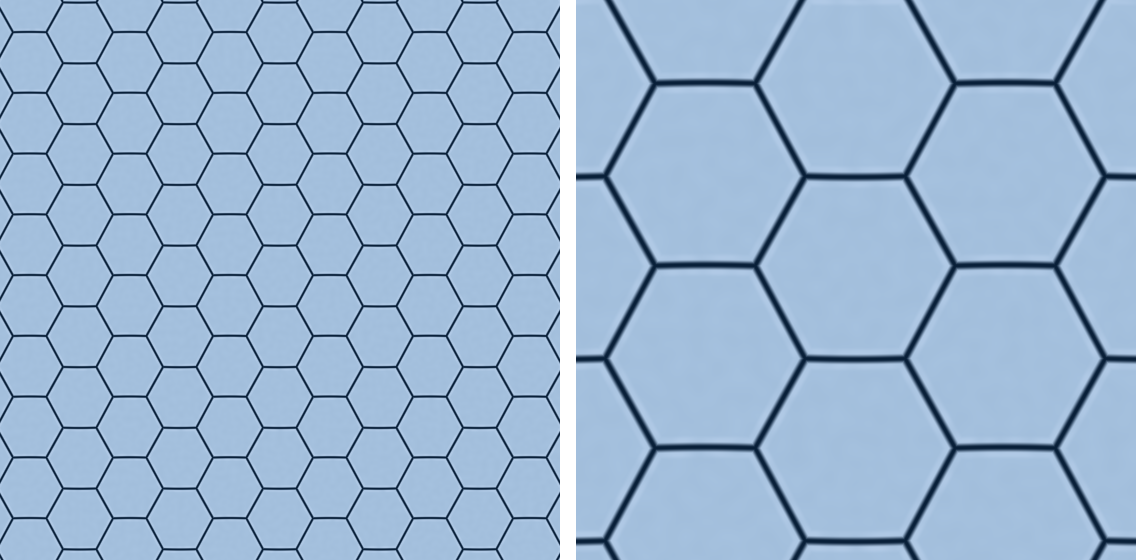
Left: the whole. Right: its middle third, enlarged.
Reproduce this pattern procedurally as a Shadertoy shader.

```glsl
// A honeycomb of flat-topped hexagons, thin dark navy lines on pale blue.
// Two interleaved lattices of cells give the distance to the nearest edge;
// gradient noise breaks up a faint light halo beside the lines.

const float PI = 3.14159265;
const float COLUMN_PITCH = 0.0893;          // between neighbouring columns
const float ROW_PITCH = 0.1085;             // between cells in one column
const vec2 CENTRE = vec2(0.4995, 0.507);    // middle of the central cell
const float COLUMN_LIFT = 0.0020;           // rise of every other column
const float LINE_HALF_WIDTH = 0.0019;
const float LINE_SOFTNESS = 0.0016;
const float HALO_WIDTH = 0.0075;
const float HALO_STRENGTH = 0.75;
const float MOTTLE_SCALE = 85.0;
const float MOTTLE_STRENGTH = 0.012;
const vec3 FILL_COLOR = vec3(0.640, 0.750, 0.865);
const vec3 HALO_COLOR = vec3(0.705, 0.800, 0.910);
const vec3 LINE_COLOR = vec3(0.030, 0.120, 0.220);

vec2 hashGradient(vec2 cell) {
    vec3 q = fract(vec3(cell.xyx) * vec3(0.1031, 0.1030, 0.0973));
    q += dot(q, q.yzx + 33.33);
    float angle = 2.0 * PI * fract((q.x + q.y) * q.z);
    return vec2(cos(angle), sin(angle));
}

float gradientNoise(vec2 p) {
    vec2 i = floor(p), f = fract(p);
    vec2 u = f * f * f * (f * (f * 6.0 - 15.0) + 10.0);
    vec2 e = vec2(1.0, 0.0);
    float low = mix(dot(hashGradient(i), f),
                    dot(hashGradient(i + e), f - e), u.x);
    float high = mix(dot(hashGradient(i + e.yx), f - e.yx),
                     dot(hashGradient(i + e.xx), f - e.xx), u.x);
    return mix(low, high, u.y);
}

// Distance from inside a hexagon to its border, negative outside
float hexInside(vec2 p) {
    float side = COLUMN_PITCH * 2.0 / 3.0;
    float halfHeight = 0.5 * ROW_PITCH;
    vec2 slantNormal = normalize(vec2(halfHeight, 0.5 * side));
    p = abs(p);
    return min(halfHeight - p.y, dot(slantNormal, vec2(side, 0.0) - p));
}

// Distance to the nearest line of the honeycomb
float honeycombEdge(vec2 p) {
    vec2 period = vec2(2.0 * COLUMN_PITCH, ROW_PITCH);
    vec2 evenCell = mod(p + 0.5 * period, period) - 0.5 * period;
    vec2 oddCell = mod(p, period) - 0.5 * period;
    return max(hexInside(evenCell), hexInside(oddCell));
}

void mainImage(out vec4 fragColor, in vec2 fragCoord) {
    float canvas = min(iResolution.x, iResolution.y);
    vec2 uv = fragCoord / canvas;

    // Cells, with alternate columns slightly raised
    vec2 p = uv - CENTRE;
    p.y -= COLUMN_LIFT * (0.5 - 0.5 * cos(PI * p.x / COLUMN_PITCH));
    float edge = honeycombEdge(p);

    // Fill and broken halo
    float mottle = gradientNoise(uv * MOTTLE_SCALE);
    vec3 color = FILL_COLOR + MOTTLE_STRENGTH * mottle;
    float halo = 1.0 - smoothstep(0.6 * HALO_WIDTH, HALO_WIDTH, edge);
    halo *= HALO_STRENGTH * clamp(0.75 + 0.8 * mottle, 0.0, 1.0);
    color = mix(color, HALO_COLOR, halo);

    // Lines
    float soft = max(LINE_SOFTNESS, 0.75 / canvas);
    float line = 1.0 - smoothstep(LINE_HALF_WIDTH - soft,
                                  LINE_HALF_WIDTH + soft, edge);
    color = mix(color, LINE_COLOR, line);

    fragColor = vec4(color, 1.0);
}
```
